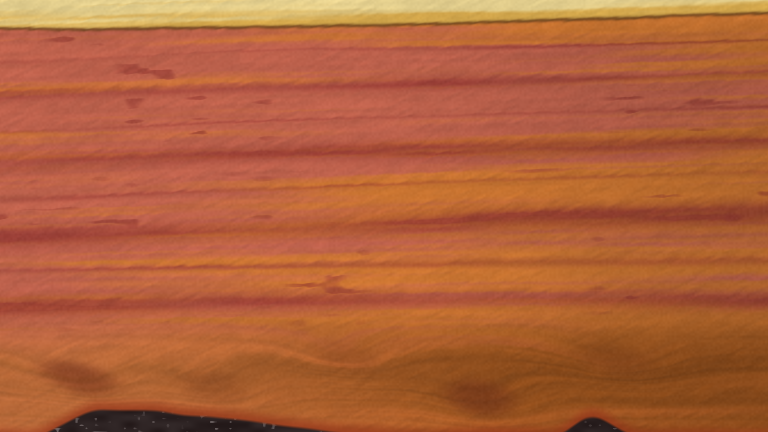
Write a WebGL 2 fragment shader that draws this texture.

```glsl
#version 300 es
precision highp float;
// A polished plank: orange heartwood with red bands, a pale sapwood strip on top,
// brown knotty wood below and dark bark on the lower edge. Stretched value noise
// follows a grain height that rises to the right and swells around the knots.
uniform vec2 u_resolution;
out vec4 fragColor;

float hash(vec2 p) {
    vec3 q = fract(p.xyx * 0.1031);
    q += dot(q, q.yzx + 33.33);
    return fract((q.x + q.y) * q.z);
}

float noise(vec2 p) {
    vec2 i = floor(p), f = fract(p);
    f = f * f * (3.0 - 2.0 * f);
    return mix(mix(hash(i), hash(i + vec2(1, 0)), f.x),
               mix(hash(i + vec2(0, 1)), hash(i + vec2(1, 1)), f.x), f.y);
}

// Long fibres: x runs along the grain, y across it
float fibres(vec2 p) {
    return 0.5 * noise(p * vec2(0.9, 24.0) + 7.0)
         + 0.3 * noise(p * vec2(1.8, 61.0) + 31.0)
         + 0.2 * noise(p * vec2(4.0, 140.0) + 53.0);
}

// Knots in the lower wood: x = swelling of the grain, y = dark core
vec2 knots(vec2 p) {
    vec2 sum = vec2(0.0);
    for (int i = 0; i < 5; i++) {
        float k = float(i);
        vec2 centre = vec2(0.18 + 0.31 * k, 0.13 + 0.05 * cos(k * 2.6 + 1.6));
        vec2 q = (p - centre) / vec2(0.09 + 0.04 * hash(vec2(k, 3.0)), 0.05);
        q.y += 0.35 * q.x + 0.4 * (noise(p * 9.0 + k) - 0.5);
        float r = dot(q, q);
        sum += vec2(exp(-r * 0.6), exp(-r * r * 3.0) * (0.55 + 0.45 * cos(k * 2.1)));
    }
    return sum;
}

// Red growth bands, alternately strong and weak, fading along their length
float redBands(vec2 p, float fine) {
    float sum = 0.0;
    for (int i = 0; i < 8; i++) {
        float k = float(i);
        float strong = 1.0 - mod(k, 2.0);
        float centre = 0.30 + 0.08 * k + 0.012 * (noise(vec2(p.x * 1.6, k * 5.0)) - 0.5);
        float width = mix(0.007, 0.019, strong) * (0.6 + 0.8 * noise(vec2(p.x * 2.0, k + 40.0)));
        width *= 1.0 - 0.4 * smoothstep(4.0, 6.0, k);
        float d = (p.y - centre) / width;
        float fade = 0.35 + 0.65 * noise(vec2(p.x * 1.7 + 3.0, k * 3.0 + 9.0));
        sum += exp(-d * d) * mix(0.6, 1.0, strong) * fade * (0.55 + 0.9 * fine);
    }
    return min(sum, 1.0);
}

void main() {
    vec2 p = gl_FragCoord.xy / u_resolution.y;
    float lower = 1.0 - smoothstep(0.17, 0.32, p.y + 0.04 * (noise(p * vec2(2.0, 5.0)) - 0.5));

    // Slanted saw ripple and grain coordinates
    float ripple = noise(vec2(dot(p, vec2(0.9, 0.42)) * 26.0, dot(p, vec2(-0.42, 0.9)) * 135.0)) - 0.5;
    vec2 knot = knots(p) * lower;
    vec2 grain = p;
    grain.y -= p.x * 0.03 * smoothstep(0.2, 0.6, p.y);
    grain.y += 0.012 * (noise(p * vec2(1.7, 3.0) + 11.0) - 0.5) + 0.004 * ripple + 0.055 * knot.x;
    float streak = fibres(grain);
    float fine = noise(grain * vec2(5.0, 110.0) + 17.0);

    // Heartwood: orange and pink streaks
    float pink = streak + 0.16 * (0.75 - p.x) + 0.14 * smoothstep(0.6, 0.9, p.y);
    vec3 wood = mix(vec3(0.78, 0.45, 0.19), vec3(0.72, 0.37, 0.29), smoothstep(0.32, 0.68, pink));

    // Red bands and short flecks
    float band = redBands(grain, fine) * (1.0 - 0.85 * lower);
    wood = mix(wood, vec3(0.55, 0.21, 0.19), 0.82 * band);
    float fleck = smoothstep(0.80, 0.95, noise(grain * vec2(13.0, 62.0) + 5.0))
                * smoothstep(0.55, 0.8, noise(p * vec2(4.0, 8.0) + 2.0));
    wood = mix(wood, vec3(0.56, 0.22, 0.19), 0.6 * fleck * (1.0 - lower));

    // Brown lower wood with knots
    vec3 brown = mix(vec3(0.70, 0.40, 0.21), vec3(0.58, 0.31, 0.11), smoothstep(0.1, 1.3, p.x));
    brown *= 0.80 + 0.42 * streak;
    brown = mix(brown, vec3(0.40, 0.17, 0.09), 0.6 * knot.y);
    wood = mix(wood, brown, 0.9 * lower);

    // Sapwood strip behind a thin dark seam
    float seam = p.y - 0.931 - 0.012 * p.x * p.x - 0.003 * noise(vec2(p.x * 5.0, 1.0)) - 0.003 * ripple;
    vec3 sap = mix(vec3(0.81, 0.64, 0.29), vec3(0.87, 0.79, 0.54),
                   smoothstep(0.3, 0.65, streak + 4.0 * (seam - 0.03)));
    wood = mix(wood, sap, smoothstep(-0.003, 0.004, seam));
    wood = mix(wood, vec3(0.40, 0.25, 0.11), 0.75 * exp(-pow(seam / 0.0045, 2.0)));

    // Uneven light and surface texture
    wood *= 1.03 - 0.14 * smoothstep(0.8, 1.8, p.x) * (1.0 - smoothstep(0.9, 1.0, p.y));
    wood *= 1.0 + 0.07 * ripple + 0.07 * (fine - 0.5);
    wood += 0.025 * (noise(p * 190.0) - 0.5);

    // Bark along the lower edge with a red rim
    float ledge = 0.06 * smoothstep(0.06, 0.24, p.x) * (1.0 - smoothstep(0.28, 0.95, p.x));
    float bump = 0.045 * exp(-pow((p.x - 1.37) / 0.06, 2.0));
    float bark = p.y - ledge - bump + 0.012 - 0.008 * (noise(vec2(p.x * 14.0, 4.0)) - 0.5);
    wood = mix(wood, vec3(0.58, 0.20, 0.10), 0.7 * (1.0 - smoothstep(0.0, 0.035, bark)));
    float glint = smoothstep(0.78, 0.95, noise(p * vec2(90.0, 130.0))) * noise(p * 12.0);
    vec3 barkColour = vec3(0.13, 0.09, 0.09) + 0.07 * noise(p * vec2(30.0, 60.0)) + 0.3 * glint;
    wood = mix(barkColour, wood, smoothstep(-0.004, 0.005, bark));

    fragColor = vec4(clamp(wood, 0.0, 1.0), 1.0);
}
```
